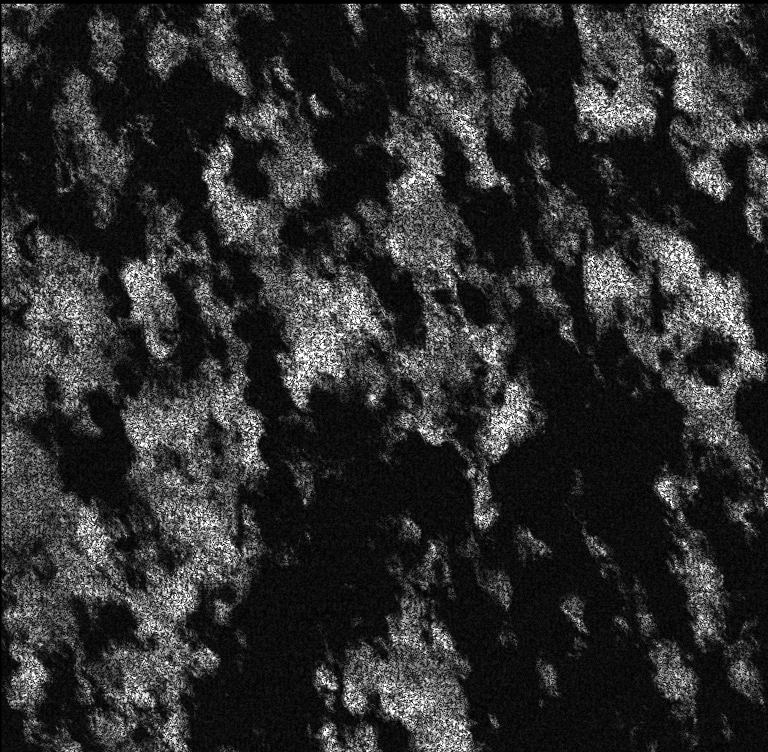
Give the GLSL for this texture, as a Shadertoy shader.

```glsl
float hash(vec2 p) {
    return fract(sin(dot(p, vec2(127.1, 311.7))) * 43758.5453);
}

float noise(vec2 p) {
    vec2 cell = floor(p), f = fract(p);
    f = f * f * (3.0 - 2.0 * f);
    return mix(mix(hash(cell), hash(cell + vec2(1, 0)), f.x),
               mix(hash(cell + vec2(0, 1)), hash(cell + vec2(1, 1)), f.x), f.y);
}

vec2 rotate(vec2 p, float angle) {
    float c = cos(angle), s = sin(angle);
    return vec2(c * p.x - s * p.y, s * p.x + c * p.y);
}

// Tall coarse shapes that become round and crumbly in the finer octaves
float fbm(vec2 p) {
    float sum = 0.0, total = 0.0, weight = 1.0;
    for (int i = 0; i < 5; i++) {
        sum += weight * noise(p);
        total += weight;
        weight *= 0.64;
        p = rotate(p * vec2(1.9, 2.2), 0.25) + vec2(17.3, 9.1);
    }
    return sum / total;
}

// Soft elliptical region
float bump(vec2 p, vec2 center, vec2 radius) {
    vec2 d = (p - center) / radius;
    return exp(-dot(d, d));
}

// Large bright and dark areas of the terrain
float relief(vec2 p) {
    float h = 0.13 * bump(p, vec2(0.0, 0.42), vec2(0.20, 0.36));
    h += 0.06 * bump(p, vec2(0.25, 0.38), vec2(0.10, 0.07));
    h += 0.04 * bump(p, vec2(0.83, 0.75), vec2(0.24, 0.25));
    h += 0.09 * bump(p, vec2(0.56, 0.12), vec2(0.05, 0.13));
    h += 0.07 * bump(p, vec2(0.87, 0.47), vec2(0.07, 0.08));
    h -= 0.16 * bump(p, vec2(0.78, 0.26), vec2(0.17, 0.18));
    h -= 0.11 * bump(p, vec2(0.39, 0.83), vec2(0.06, 0.13));
    h -= 0.09 * bump(p, vec2(0.36, 0.09), vec2(0.08, 0.11));
    h -= 0.08 * bump(p, vec2(0.12, 0.74), vec2(0.10, 0.06));
    h -= 0.07 * bump(p, vec2(0.49, 0.42), vec2(0.09, 0.16));
    return h;
}

// Narrow dark channels running from top to bottom
float channels(vec2 p) {
    float dark = 0.0;
    for (int i = 0; i < 6; i++) {
        float k = float(i);
        float x = 0.35 + 0.12 * k + 0.07 * (noise(vec2(p.y * 5.0, k * 7.0)) - 0.5) - 0.07 * p.y;
        float strength = smoothstep(0.25, 0.6, noise(vec2(p.y * 5.0, k * 5.0 + 40.0)));
        dark += strength * exp(-pow((p.x - x) / 0.008, 2.0));
    }
    return dark;
}

// Magnitude of a random complex field; turned lattices hide the grid
float speckle(vec2 p) {
    float re = noise(rotate(p, 0.55) * 390.0 + 31.0);
    float im = noise(rotate(p, 1.13) * 390.0 + 517.0);
    return 4.1 * length(vec2(re, im) - 0.5);
}

void mainImage(out vec4 fragColor, in vec2 fragCoord) {
    vec2 uv = fragCoord / iResolution.xy;
    vec2 p = fragCoord / iResolution.y;

    // Lean the patches and fray their outlines
    vec2 q = vec2(p.x + 0.2 * p.y, p.y);
    q += 0.014 * (vec2(noise(p * 45.0), noise(p * 45.0 + 63.0)) - 0.5);

    float height = fbm(q * vec2(23.0, 12.0) + 3.7) + relief(p);
    height += 0.17 * (noise(q * vec2(9.0, 5.0) + 21.0) - 0.5);
    height -= 0.13 * channels(p);
    float mask = smoothstep(0.44, 0.67, height);

    // Patches differ in brightness; the broad left area is duller
    float tone = mix(0.24, 0.58, smoothstep(0.3, 0.7, fbm(q * vec2(24.0, 17.0) + 80.0)));
    tone *= 1.0 - 0.3 * bump(p, vec2(0.0, 0.4), vec2(0.2, 0.36));
    float value = (0.042 + tone * mask) * speckle(p);

    // Black rim at the top and left
    value *= smoothstep(0.001, 0.003, uv.x) * smoothstep(0.004, 0.006, 1.0 - uv.y);
    fragColor = vec4(vec3(clamp(value, 0.0, 1.0)), 1.0);
}
```
